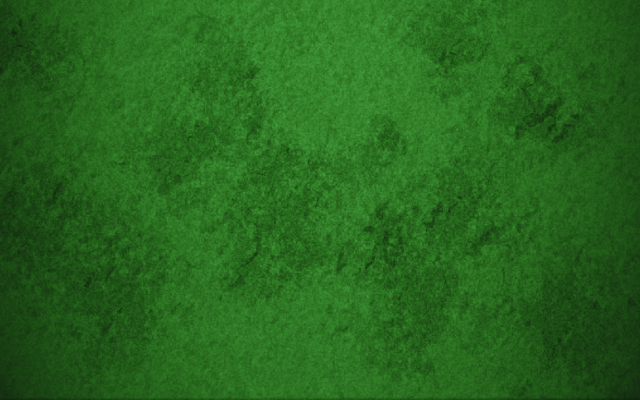
Write a Shadertoy shader that draws this texture.

```glsl
// Weathered green plaster: a soft off-centre vignette, diffuse worn patches made
// of fine dark speckles, crumbly relief lit from the upper left, and sharp grain.
// Everything is summed as one green level, then tinted by a smooth curve.

float hash(vec2 cell) {
    vec3 q = fract(vec3(cell.xyx) * 0.1031);
    q += dot(q, q.yzx + 33.33);
    return fract((q.x + q.y) * q.z);
}

float noise(vec2 p) {
    vec2 i = floor(p), f = fract(p);
    f = f * f * (3.0 - 2.0 * f);
    return mix(mix(hash(i), hash(i + vec2(1, 0)), f.x),
               mix(hash(i + vec2(0, 1)), hash(i + vec2(1, 1)), f.x), f.y);
}

float fbm(vec2 p) {
    float sum = 0.0, amp = 0.5;
    for (int i = 0; i < 5; i++) {
        sum += amp * noise(p);
        p = mat2(1.6, 1.2, -1.2, 1.6) * p + 17.3;
        amp *= 0.58;
    }
    return sum / 1.112;
}

// Crumbly surface height, slightly longer upward than across.
float relief(vec2 p) {
    vec2 q = vec2(p.x - 0.2 * p.y, 0.72 * p.y);
    q += 0.03 * vec2(noise(p * 17.0), noise(p * 17.0 + 40.0));
    return fbm(q * 30.0 + 9.0);
}

// Worn areas: centre and radius of each, in units of canvas height.
const vec3 PATCHES[14] = vec3[14](
    vec3(0.73, 0.53, 0.13), vec3(0.70, 0.38, 0.13),
    vec3(1.16, 0.46, 0.13), vec3(0.98, 0.35, 0.12),
    vec3(1.07, 0.19, 0.12), vec3(0.60, 0.81, 0.12),
    vec3(1.14, 0.90, 0.11), vec3(0.46, 0.64, 0.12),
    vec3(1.37, 0.72, 0.14), vec3(0.95, 0.62, 0.07),
    vec3(0.32, 0.29, 0.18), vec3(1.43, 0.18, 0.20),
    vec3(0.06, 0.86, 0.14), vec3(0.10, 0.45, 0.17));

float wear(vec2 p) {
    vec2 warped = p + 0.24 * (vec2(fbm(p * 7.0), fbm(p * 7.0 + 31.0)) - 0.5);
    float sum = 0.0;
    for (int i = 0; i < 14; i++) {
        vec2 d = (warped - PATCHES[i].xy) / PATCHES[i].z;
        sum += exp(-dot(d, d));
    }
    return min(sum, 1.0);
}

void mainImage(out vec4 fragColor, in vec2 fragCoord) {
    vec2 p = fragCoord / iResolution.y;
    p.x += 0.8 - 0.5 * iResolution.x / iResolution.y;

    // Broad light, brightest above the middle
    vec2 d = (p - vec2(0.80, 0.74)) * vec2(1.1, 0.76);
    float fall = dot(d, d);
    float level = 0.535 - 0.22 * fall - 0.085 * fall * fall;
    float light = level / 0.535;

    // Worn patches dissolve into small dark speckles
    float worn = wear(p);
    float mottle = fbm(p * vec2(15.0, 11.0) + 5.0);
    float speckle = fbm(p * vec2(85.0, 68.0) + 21.0);
    float cover = 0.5 * speckle + 0.5 * mottle + 0.17 * worn;
    float ragged = smoothstep(0.46, 0.74, cover);
    level -= light * ragged * (0.07 + 0.07 * worn);
    level += light * 0.10 * (mottle - 0.46);

    // Relief shading from the slope toward the light
    float slope = relief(p + vec2(-0.002, 0.002)) - relief(p + vec2(0.002, -0.002));
    level -= light * 0.19 * clamp(slope, -0.4, 0.4);

    // Sparse upright dents
    vec2 dentUv = vec2(p.x - 0.25 * p.y, p.y * 0.5) * 52.0;
    float dent = smoothstep(0.77, 0.92, noise(dentUv + 2.5 * noise(p * 40.0)));
    level -= light * dent * (0.04 + 0.07 * worn);

    // Sharp grain, stronger where the surface is worn
    float grain = 0.5 * noise(p * 210.0) + 0.5 * noise(p * vec2(317.0, 303.0) + 70.0);
    level += light * (0.14 + 0.07 * worn) * (grain - 0.5);

    // Thin shaded rim at the bottom
    level *= mix(0.75, 1.0, smoothstep(0.0, 0.008, p.y));

    float g = clamp(level, 0.10, 0.62);
    fragColor = vec4(0.06 + 0.55 * g * g, g, 0.06 + 0.8 * g * g * g, 1.0);
}
```
